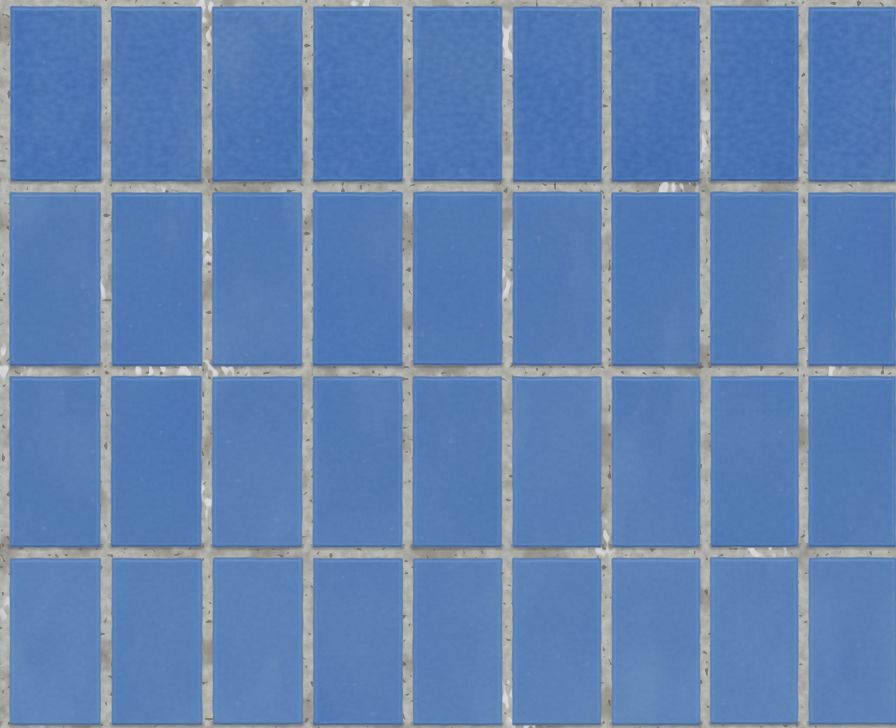
This texture is drawn by a WebGL 2 fragment shader. Its source:

```glsl
#version 300 es
precision highp float;

uniform vec2 u_resolution;
out vec4 fragColor;

const vec2 CELL = vec2(0.1375, 0.2525);   // tile pitch, in canvas heights
const float GROUT_HALF = 0.0070;
const float CORNER = 0.0025;

const vec3 DEEP_BLUE = vec3(0.285, 0.450, 0.695);
const vec3 PALE_BLUE = vec3(0.365, 0.515, 0.715);
const vec3 HAZE = vec3(0.44, 0.57, 0.73);
const vec3 RIM_BLUE = vec3(0.39, 0.49, 0.63);
const vec3 EDGE_LIGHT = vec3(0.45, 0.60, 0.80);
const vec3 GROUT_DARK = vec3(0.630, 0.630, 0.610);
const vec3 GROUT_LIGHT = vec3(0.735, 0.735, 0.720);
const vec3 DIRT = vec3(0.40, 0.37, 0.33);
const vec3 CHALK = vec3(0.88, 0.88, 0.90);

float hash(vec2 p) {
  vec3 q = fract(vec3(p.xyx) * 0.1031);
  q += dot(q, q.yzx + 33.33);
  return fract((q.x + q.y) * q.z);
}

vec2 gradientAt(vec2 cell) {
  float angle = 6.2832 * hash(cell + 71.0);
  return vec2(cos(angle), sin(angle));
}

float gradientNoise(vec2 p) {
  vec2 i = floor(p), f = p - i;
  vec2 w = f * f * f * (f * (f * 6.0 - 15.0) + 10.0);
  vec2 e = vec2(0.0, 1.0);
  float a = dot(gradientAt(i), f);
  float b = dot(gradientAt(i + e.yx), f - e.yx);
  float c = dot(gradientAt(i + e.xy), f - e.xy);
  float d = dot(gradientAt(i + e.yy), f - e.yy);
  return mix(mix(a, b, w.x), mix(c, d, w.x), w.y);
}

float fbm(vec2 p) {
  float sum = 0.0, amp = 1.0;
  for (int i = 0; i < 4; i++) {
    sum += amp * gradientNoise(p);
    p = p * 2.03 + 17.3;
    amp *= 0.5;
  }
  return sum;
}

float roundedBox(vec2 p, vec2 halfSize, float radius) {
  vec2 q = abs(p) - halfSize + radius;
  return length(max(q, 0.0)) + min(max(q.x, q.y), 0.0) - radius;
}

float band(float x, float width) {
  return 1.0 - smoothstep(0.0, width, abs(x));
}

// Column and row coordinates, pitch shrinking slightly to the right and down
vec2 gridCoord(vec2 uv) {
  float x = uv.x - 0.0052;
  float y = 0.9984 - uv.y;
  return vec2(8.80 * x * (1.0 + 0.022 * x), 3.912 * y * (1.0 + 0.021 * y * y));
}

vec3 groutColor(vec2 p, vec2 local, float d) {
  float grain = fbm(p * 85.0);
  vec3 col = mix(GROUT_DARK, GROUT_LIGHT, clamp(0.58 + 0.75 * grain, 0.0, 1.0));
  float stain = smoothstep(0.05, 0.5, fbm(p * 14.0 + 5.0));
  float underTile = band(d - 0.001, 0.004) * step(local.y, -0.45 * CELL.y);
  col = mix(col, DIRT, 0.35 * stain + 0.35 * underTile);
  float pits = smoothstep(0.32, 0.5, gradientNoise(p * 120.0 + 40.0));
  col = mix(col, DIRT, 0.7 * pits);
  float chalk = smoothstep(0.25, 0.4, gradientNoise(p * 9.0 + 63.0))
              * smoothstep(0.0, 0.25, gradientNoise(p * vec2(110.0, 60.0)));
  return mix(col, CHALK, 0.8 * chalk);
}

vec3 tileColor(vec2 p, vec2 local, vec2 id, float d, vec2 halfSize) {
  float tone = hash(id + 3.0);
  float topRow = 1.0 - step(0.5, id.y);
  float pale = 0.16 + 0.22 * clamp(id.y, 0.0, 3.0) + 0.30 * (tone - 0.5);
  pale += 0.35 * fbm(p * 5.0 + id * 3.7) - 0.5 * local.y * (1.0 - 2.4 * topRow);
  vec3 col = mix(DEEP_BLUE, PALE_BLUE, clamp(pale, -0.25, 1.15));

  // Soft reflections and vertical smears of haze
  float gloss = smoothstep(0.05, 0.6, fbm(p * vec2(9.0, 4.0) + tone * 20.0));
  col = mix(col, HAZE, 0.28 * gloss * (0.4 + tone));

  // Glaze ripple, strongest in the top row
  float ripple = gradientNoise(p * vec2(90.0, 130.0));
  col += ripple * (0.012 + 0.030 * topRow) + 0.012 * gradientNoise(p * 210.0);
  float fleck = smoothstep(0.46, 0.58, gradientNoise(p * 75.0 + 9.0));
  col = mix(col, HAZE, 0.35 * fleck);

  // Bevel: bright inner line, brightest at the top, and a dull rim
  float topSide = smoothstep(0.008, 0.003, halfSize.y - local.y);
  col = mix(col, EDGE_LIGHT, band(d + 0.0045, 0.0028) * (0.28 + 0.40 * topSide));
  float lowSide = smoothstep(0.006, 0.001, halfSize.y + local.y);
  col *= 1.0 - 0.22 * lowSide;
  return mix(col, RIM_BLUE, 0.75 * smoothstep(-0.0030, 0.0, d));
}

void main() {
  vec2 p = gl_FragCoord.xy / u_resolution.y;
  vec2 grid = gridCoord(gl_FragCoord.xy / u_resolution);
  vec2 id = floor(grid);
  vec2 local = (grid - id - 0.5) * CELL * vec2(1.0, -1.0);
  local += 0.0014 * (vec2(hash(id), hash(id + 19.0)) - 0.5);

  vec2 halfSize = 0.5 * CELL - GROUT_HALF;
  float d = roundedBox(local, halfSize, CORNER) + 0.0011 * gradientNoise(p * 45.0);
  float soft = max(0.0014, 0.9 / u_resolution.y);
  vec3 tile = tileColor(p, local, id, d, halfSize);
  vec3 grout = groutColor(p, local, d);
  vec3 col = mix(tile, grout, smoothstep(-soft, soft, d));
  fragColor = vec4(clamp(col, 0.0, 1.0), 1.0);
}
```
